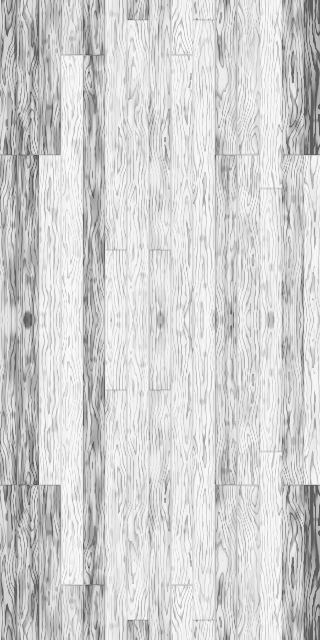
A Shadertoy shader for this texture:

```glsl
#define PLANK_WIDTH 0.069
#define FIRST_SEAM 0.052
#define RINGS 5.0
#define RING_DRIFT 6.0
#define RING_WOBBLE 1.5
#define FIBRE_SCALE vec2(125.0, 13.0)
#define PORE_SCALE vec2(105.0, 34.0)
#define SEAM_INK 0.10
#define PAPER vec3(0.985)

const int PLANKS = 15;
// Distance of each board joint from the mirror axis, in canvas widths
const float JOINT[PLANKS] = float[PLANKS](
    0.516, 0.516, 0.516, 0.828, 0.828, 0.219, 0.938, 0.219,
    0.828, 0.938, 0.516, 0.516, 0.411, 0.516, 0.516);
// Ink strength of the boards inside and outside the joint
const float INNER_TONE[PLANKS] = float[PLANKS](
    0.30, 0.32, 0.04, 0.03, 0.29, 0.04, 0.07, 0.11,
    0.06, 0.04, 0.21, 0.07, 0.06, 0.19, 0.05);
const float OUTER_TONE[PLANKS] = float[PLANKS](
    0.33, 0.30, 0.27, 0.14, 0.26, 0.07, 0.20, 0.13,
    0.05, 0.05, 0.18, 0.09, 0.03, 0.22, 0.55);

float hash(vec2 p) {
    return fract(sin(dot(p, vec2(127.1, 311.7))) * 43758.5453);
}

float noise(vec2 p) {
    vec2 cell = floor(p), f = fract(p);
    f = f * f * (3.0 - 2.0 * f);
    return mix(mix(hash(cell), hash(cell + vec2(1, 0)), f.x),
               mix(hash(cell + vec2(0, 1)), hash(cell + vec2(1, 1)), f.x), f.y);
}

// Growth rings: each darkens slowly, then ends in a sharp edge
float ringLines(float height) {
    float w = clamp(fwidth(height), 0.02, 0.45);
    float phase = fract(height);
    float line = smoothstep(0.45, 1.0 - 0.5 * w, phase)
               * (1.0 - smoothstep(1.0 - w, 1.0, phase));
    return mix(line, 0.2, smoothstep(0.5, 1.2, fwidth(height)));
}

void mainImage(out vec4 fragColor, in vec2 fragCoord) {
    vec2 uv = fragCoord / iResolution.xy;
    float along = 2.0 * abs(uv.y - 0.5);   // mirrored about the middle
    float pixel = 1.0 / iResolution.x;

    // Plank and board under this point
    float column = (uv.x - FIRST_SEAM) / PLANK_WIDTH + 1.0;
    int plank = clamp(int(floor(column)), 0, PLANKS - 1);
    float across = fract(column) - 0.5;
    float joint = JOINT[plank];
    bool outer = along > joint;
    float tone = outer ? OUTER_TONE[plank] : INNER_TONE[plank];
    float seed = float(plank) * 7.3 + (outer ? 131.0 : 0.0);
    bool hasEye = !outer && (plank == 1 || plank == 7 || plank == 12);

    // Height field whose contours form arches and ovals
    float heart = hasEye ? 0.0 : 0.9 * (hash(vec2(seed, 3.0)) - 0.5);
    float bend = 0.35 * (noise(vec2(seed, along * 9.0)) - 0.5);
    float u = across - heart - (hasEye ? bend * smoothstep(0.0, 0.2, along) : bend);
    float height = RINGS * sqrt(u * u + 0.006) * 1.5
        + RING_DRIFT * noise(vec2(seed + 0.5, along * 4.0))
        + RING_WOBBLE * noise(vec2(u * 3.0 + seed, along * 16.0))
        + 0.35 * noise(vec2(u * 9.0 + seed, along * 60.0));
    if (hasEye) height += 9.0 * min(along, 0.22);
    float rings = ringLines(height);
    rings *= 0.35 + 1.1 * noise(vec2(across * 3.0 + seed, along * 11.0));

    // Fine fibres, pores and slow shading
    float fibre = smoothstep(0.3, 0.85, noise(vec2(uv.x, along) * FIBRE_SCALE + seed));
    float pores = smoothstep(0.68, 0.95, noise(vec2(uv.x, along) * PORE_SCALE - seed));
    float shade = 0.6 + 0.8 * noise(vec2(across * 2.0 + seed, along * 7.0));

    float ink = tone * shade * (0.42 + 0.75 * fibre)
              + rings * (0.20 + 0.55 * tone)
              + pores * (0.08 + 0.30 * tone);

    // Dark core of the eye
    float core = length(vec2(across / 0.22, along / 0.032));
    if (hasEye) ink += (0.12 + 0.8 * tone) * (1.0 - smoothstep(0.6, 1.1, core));

    // Seams between planks and at board joints
    float seamDist = (0.5 - abs(across)) * PLANK_WIDTH;
    float seam = 1.0 - smoothstep(0.0008, 0.0008 + 1.5 * pixel, seamDist);
    float butt = 1.0 - smoothstep(0.0008, 0.0008 + 1.5 * pixel, abs(along - joint));
    ink += SEAM_INK * max(seam * (0.4 + 2.0 * tone), butt);

    fragColor = vec4(PAPER - min(ink, 0.62), 1.0);
}
```
